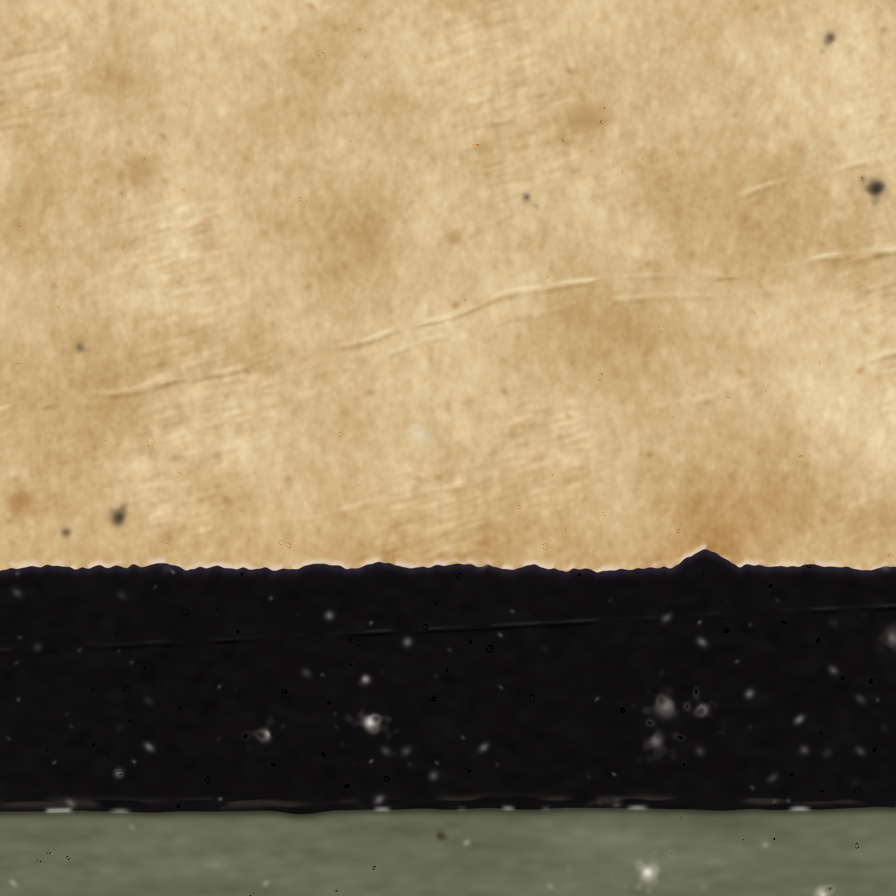
This texture is drawn by a WebGL 2 fragment shader. Its source:

```glsl
#version 300 es
precision highp float;
uniform vec2 u_resolution;
out vec4 fragColor;

const vec3 PAPER = vec3(0.835, 0.728, 0.546);
const vec3 PAPER_WARM = vec3(0.775, 0.635, 0.435);
const vec3 PAPER_PALE = vec3(0.93, 0.86, 0.70);
const vec3 RIM = vec3(0.90, 0.82, 0.73);
const vec3 INK = vec3(0.062, 0.055, 0.060);
const vec3 GREEN = vec3(0.405, 0.415, 0.335);
const vec3 GREEN_DARK = vec3(0.17, 0.17, 0.13);
const vec3 DUST = vec3(0.70, 0.71, 0.66);
const vec3 STAIN_BROWN = vec3(0.60, 0.42, 0.22);
const vec3 STAIN_DARK = vec3(0.24, 0.21, 0.17);
const float TEAR_Y = 0.366;
const float SEAM_Y = 0.096;
const float BLOTCH = 0.042;
const float GRAIN = 0.030;
const float FIBRE = 0.034;

// Stains and chips: centre, radius, strength
const vec4 BROWN_SPOTS[7] = vec4[7](
  vec4(0.655, 0.865, 0.020, 0.55), vec4(0.505, 0.734, 0.013, 0.60),
  vec4(0.159, 0.807, 0.021, 0.55), vec4(0.022, 0.443, 0.015, 0.85),
  vec4(0.234, 0.727, 0.018, 0.35), vec4(0.415, 0.742, 0.018, 0.25),
  vec4(0.985, 0.420, 0.022, 0.35));
const vec4 DARK_SPOTS[7] = vec4[7](
  vec4(0.978, 0.789, 0.009, 1.0), vec4(0.133, 0.423, 0.008, 0.85),
  vec4(0.074, 0.406, 0.006, 0.60), vec4(0.927, 0.958, 0.006, 0.70),
  vec4(0.089, 0.612, 0.006, 0.50), vec4(0.588, 0.780, 0.005, 0.60),
  vec4(0.491, 0.067, 0.005, 0.90));
const vec4 CHIPS[10] = vec4[10](
  vec4(0.414, 0.194, 0.008, 1.2), vec4(0.297, 0.180, 0.006, 0.8),
  vec4(0.408, 0.242, 0.005, 0.7), vec4(0.743, 0.212, 0.011, 0.6),
  vec4(0.784, 0.208, 0.007, 0.6), vec4(0.732, 0.173, 0.009, 0.45),
  vec4(0.723, 0.026, 0.010, 0.9), vec4(0.918, 0.003, 0.007, 0.9),
  vec4(0.469, 0.517, 0.009, 0.8), vec4(0.998, 0.288, 0.012, 0.4));

vec3 hash3(vec2 p) {
  vec3 q = fract(p.xyx * vec3(0.1031, 0.1030, 0.0973));
  q += dot(q, q.yxz + 33.33);
  return fract((q.xxy + q.yzz) * q.zyx);
}

// Smooth cellular noise, roughly -1 to 1
float cells(vec2 p) {
  vec2 id = floor(p);
  float sum = 0.0;
  for (int j = -1; j <= 1; j++)
    for (int i = -1; i <= 1; i++) {
      vec2 cell = id + vec2(i, j);
      vec3 h = hash3(cell + 71.0);
      vec2 d = p - cell - h.xy;
      float k = max(0.0, 1.0 - dot(d, d));
      sum += (2.0 * h.z - 1.0) * k * k * k;
    }
  return sum * 1.4;
}

float bell(float x) { return exp(-x * x); }

float spot(vec2 p, vec4 s, float wobble) {
  return s.w * bell(length(p - s.xy) / s.z * (1.0 + 0.3 * wobble));
}

// Sparse flecks, one candidate per cell
float flecks(vec2 p, float density) {
  vec3 h = hash3(floor(p) + 19.0);
  vec2 d = fract(p) - 0.3 - 0.4 * h.xy;
  d.x += d.y * (h.x - 0.5);
  return step(1.0 - density, h.z) * h.y * bell(length(d) / 0.17);
}

// Broken raised line with a shadow beneath
float crease(float d, float along, float width) {
  float broken = smoothstep(-0.4, 0.7, cells(vec2(along * 32.0, d * 70.0)));
  return broken * (bell(d / width) - 0.55 * bell((d + 2.2 * width) / width));
}

vec3 paper(vec2 p, float wobble) {
  vec2 slant = vec2(p.x, p.y - 0.25 * p.x);
  float blotch = cells(p * 6.0) + 0.7 * cells(p * 15.0 + 8.0) + 0.4 * cells(p * 36.0);
  float grain = cells(p * vec2(105.0, 75.0)) + 0.6 * cells(p * vec2(210.0, 170.0));
  float fibre = cells(slant * vec2(45.0, 170.0));
  float warm = 0.65 * (1.0 - smoothstep(0.36, 0.56, p.y)) + 0.20 * smoothstep(0.9, 1.0, p.y);
  vec3 col = mix(PAPER, PAPER_WARM, clamp(warm + 0.20 * cells(p * 9.0 + 3.0), 0.0, 1.0));
  col += vec3(0.8, 1.0, 1.15) * (BLOTCH * blotch + GRAIN * grain);
  col += FIBRE * fibre * smoothstep(-0.2, 0.8, cells(p * 8.0 + 31.0));

  // Creases rising to the right
  float ripple = 0.004 * cells(p * 18.0);
  float mainY = 0.542 + 0.18 * p.x + 0.03 * bell((p.x - 0.62) / 0.2) + ripple;
  float ridge = crease(p.y - mainY, p.x, 0.0032);
  ridge += 0.55 * crease(p.y - mainY + 0.025, p.x + 3.0, 0.003) * bell((p.x - 0.6) / 0.25);
  ridge += 0.7 * crease(p.y - 0.37 - 0.24 * p.x + ripple, p.x + 7.0, 0.003) * smoothstep(0.70, 0.82, p.x);
  ridge += 0.6 * crease(p.y - 0.57 - 0.26 * p.x - ripple, p.x + 5.0, 0.003) * smoothstep(0.76, 0.86, p.x);
  ridge += 0.5 * crease(p.y - 0.35 - 0.22 * p.x + ripple, p.x + 9.0, 0.003) * bell((p.x - 0.45) / 0.12);
  col = mix(col, PAPER_PALE, 0.75 * max(ridge, 0.0)) + 0.16 * min(ridge, 0.0);
  for (int i = 0; i < 7; i++)
    col = mix(col, STAIN_BROWN, 0.75 * spot(p, BROWN_SPOTS[i], wobble));
  return mix(col, STAIN_BROWN, 0.45 * flecks(p * 42.0, 0.07));
}

void main() {
  vec2 p = gl_FragCoord.xy / u_resolution;
  float aa = 0.9 / u_resolution.y;
  float wobble = cells(p * 95.0);

  // Torn paper edge and painted seam
  float tear = TEAR_Y + 0.0025 * sin(p.x * 17.0 - 0.4) + 0.003 * cells(vec2(p.x * 38.0, 2.0))
    + 0.002 * cells(vec2(p.x * 110.0, 5.0)) + 0.020 * bell((p.x - 0.785) / 0.024)
    + 0.006 * bell((p.x - 0.36) / 0.02);
  float seam = SEAM_Y + 0.004 * (p.x - 0.5) + 0.0025 * cells(vec2(p.x * 22.0, 9.0));

  // Ink band with dust and faint scratches
  vec3 ink = INK + 0.008 * cells(p * vec2(60.0, 90.0));
  ink += vec3(0.10, 0.08, 0.12) * bell((p.y - tear) / 0.007);
  ink += DUST * (0.50 * flecks(p * 34.0, 0.09) + 0.35 * flecks(p * 71.0 + 13.0, 0.04));
  ink += 0.07 * crease(p.y - 0.275 - 0.05 * p.x, p.x, 0.002);
  ink += GREEN_DARK * 0.6 * bell((p.y - seam - 0.009) / 0.006) * smoothstep(-0.2, 0.6, cells(p * vec2(25.0, 130.0)));

  // Green band with brushed streaks
  vec3 green = GREEN + 0.022 * cells(p * vec2(9.0, 50.0)) + 0.016 * cells(p * vec2(50.0, 110.0));
  green = mix(green, GREEN_DARK, 0.75 * bell((p.y - seam) / 0.006));
  green += DUST * 0.25 * flecks(p * 45.0 + 5.0, 0.04);

  vec3 sheet = paper(p, wobble);
  sheet = mix(sheet, RIM, 0.8 * bell((p.y - tear - 0.002) / 0.0045) * smoothstep(-0.7, 0.4, wobble));
  vec3 col = mix(green, ink, smoothstep(-aa, aa, p.y - seam));
  col = mix(col, sheet, smoothstep(-aa, aa, p.y - tear));
  col += DUST * 0.65 * bell((p.y - seam - 0.001) / 0.0028) * smoothstep(0.35, 0.9, cells(vec2(p.x * 30.0, 14.0)));

  for (int i = 0; i < 7; i++)
    col = mix(col, STAIN_DARK, min(1.0, spot(p, DARK_SPOTS[i], wobble)));
  for (int i = 0; i < 10; i++)
    col = mix(col, vec3(0.91, 0.90, 0.84), min(0.9, spot(p, CHIPS[i], 2.0 * wobble) * (0.75 + 0.5 * wobble)));
  fragColor = vec4(clamp(col, 0.0, 1.0), 1.0);
}
```
